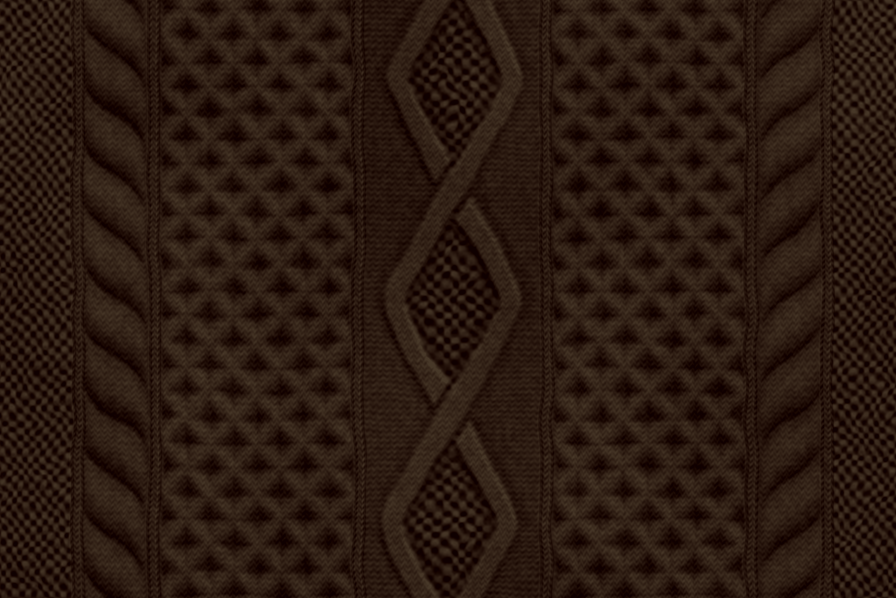
This texture is drawn by a WebGL 2 fragment shader. Its source:

```glsl
#version 300 es
precision highp float;
// Dark brown cable-knit panel: a chain of crossed diamonds, flanked by mirrored
// honeycomb, rope cable and moss stitch. Each stitch pattern is a height field;
// the tone comes from its depth and from its slope toward a light above.
uniform vec2 u_resolution;
out vec4 fragColor;

const float TAU = 6.2831853;

// Colours; the shadow end lies below black in green and blue to keep it warm
const vec3 SHADOW_BROWN = vec3(0.060, -0.012, -0.025);
const vec3 WOOL_BROWN   = vec3(0.280, 0.220, 0.158);

// Layout, in canvas heights; panels are measured outward from the centre line
const float CENTRE_X = 0.757;
const float HONEYCOMB_START = 0.170;
const float HONEYCOMB_END = 0.486;
const float CABLE_MID = 0.566;
const float CABLE_HALF = 0.054;
const float MOSS_START = 0.632;
const float RIBS[3] = float[3](0.157, 0.499, 0.626);

// Repeats
const vec2 DIAMOND_HALF = vec2(0.107, 0.1865);
const float DIAMOND_Y = 0.496;
const float DIAMOND_LEAN = 0.014;
const float ROPE_HALF = 0.225;
const vec2 HONEYCOMB_CELL = vec2(0.0785, 0.0850);
const float HONEYCOMB_Y = 0.005;
const float CABLE_PERIOD = 0.1016;
const vec2 STITCH = vec2(0.0110, 0.0098);
const vec2 SEED_SIZE = vec2(0.0270, 0.0265);
const vec2 MOSS_SIZE = vec2(0.0205, 0.0240);

// Lighting and wear
const vec2 LIGHT_STEP = vec2(0.002, 0.009);
const float BASE_TONE = 0.50;
const float DEPTH_TONE = 0.62;
const float SLOPE_TONE = 0.75;
const float WOBBLE = 0.008;
const float GRAIN = 0.34;
const float FADE = 0.16;

float hash(vec2 p) {
  return fract(sin(dot(p, vec2(127.1, 311.7))) * 43758.5453);
}

float noise(vec2 p) {
  vec2 i = floor(p), f = fract(p);
  f = f * f * (3.0 - 2.0 * f);
  return mix(mix(hash(i), hash(i + vec2(1, 0)), f.x),
             mix(hash(i + vec2(0, 1)), hash(i + vec2(1, 1)), f.x), f.y);
}

// Rows of small V-shaped loops, from -1 to 1
float loops(vec2 p) {
  float vee = abs(fract(p.x / STITCH.x) - 0.5);
  return sin(TAU * (p.y / STITCH.y + vee));
}

// Checkered bumps, unevenly spaced
float moss(vec2 p, vec2 size) {
  p += 0.35 * size * (vec2(noise(p * 50.0), noise(p * 50.0 + 9.0)) - 0.5);
  vec2 wave = sin(TAU * p / size);
  return smoothstep(0.05, 0.85, 0.5 + 0.5 * wave.x * wave.y);
}

float oddDistance(float t) { return abs(mod(t, 2.0) - 1.0); }

float rope(float d, float w) { return 1.0 - smoothstep(0.5 * w, w, d); }

// Diamonds of two ropes; the rising rope passes over at each crossing
float diamondPanel(vec2 p) {
  p.x -= DIAMOND_LEAN * (p.y - 0.5);
  vec2 d = vec2(p.x, p.y - DIAMOND_Y) / DIAMOND_HALF;
  d.y = mod(d.y + 1.0, 2.0) - 1.0;
  float w = ROPE_HALF + 0.07 * abs(d.y);
  float edge = abs(d.x) + sqrt(d.y * d.y + 0.012) - 1.0;
  float rising = oddDistance(d.x - d.y);
  float falling = oddDistance(d.x + d.y);
  float under = rope(falling, w) * smoothstep(w, 1.4 * w, rising);
  float crossing = 1.0 - smoothstep(0.35, 0.60, abs(d.x));
  float band = mix(rope(abs(edge), w), max(rope(rising, w), under), crossing);
  float purl = 0.44 + 0.12 * sin(TAU * (p.y / STITCH.y + 0.12 * sin(TAU * p.x / STITCH.x)));
  purl -= 0.16 * (1.0 - smoothstep(w, w + 0.22, edge));
  float seed = 0.08 + 0.46 * moss(p, SEED_SIZE);
  seed *= 0.55 + 0.45 * smoothstep(w, w + 0.25, -edge);
  float ground = mix(seed, purl, smoothstep(-0.08, 0.04, edge));
  return mix(ground, 0.76 + 0.08 * loops(p), band);
}

// Diagonal lattice of ridges around deep pockets
float honeycomb(vec2 p) {
  vec2 c = vec2(p.x - HONEYCOMB_START, p.y - HONEYCOMB_Y) / HONEYCOMB_CELL;
  c.x -= 0.5;
  vec2 ridge = abs(sin(0.5 * TAU * vec2(c.x + c.y, c.x - c.y)));
  return 0.04 + 0.66 * pow(max(ridge.x, ridge.y), 1.8) + 0.09 * loops(p);
}

// Slanted S-shaped strands
float cable(vec2 p) {
  float c = clamp((p.x - CABLE_MID) / CABLE_HALF, -1.0, 1.0);
  float phase = p.y / CABLE_PERIOD - 0.30 * c - 0.23 * c * c * c;
  float strand = pow(abs(sin(0.5 * TAU * phase)), 0.85);
  return mix(0.40, 0.02 + 0.72 * strand, 1.0 - pow(c, 6.0)) + 0.08 * loops(p);
}

float knitHeight(vec2 p) {
  vec2 side = vec2(abs(p.x), p.y);
  float soft = 0.005;
  float h = diamondPanel(p);
  h = mix(h, honeycomb(side), smoothstep(-soft, soft, side.x - HONEYCOMB_START));
  h = mix(h, cable(side), smoothstep(-soft, soft, side.x - HONEYCOMB_END));
  float border = 0.22 + 0.42 * moss(p, MOSS_SIZE);
  h = mix(h, border, smoothstep(-soft, soft, side.x - MOSS_START));
  // Twisted rib columns between two grooves
  for (int i = 0; i < 3; i++) {
    float d = abs(side.x - RIBS[i]);
    h = mix(h, 0.48 + 0.13 * loops(side), 1.0 - smoothstep(0.006, 0.012, d));
    h -= 0.20 * (1.0 - smoothstep(0.001, 0.004, abs(d - 0.008)));
  }
  return h;
}

vec3 knitColor(vec2 p) {
  vec2 sway = vec2(noise(p * 17.0), noise(p * 17.0 + 40.0)) - 0.5;
  vec2 q = p + WOBBLE * sway - vec2(CENTRE_X, 0.0);
  float h = knitHeight(q);
  float slope = h - knitHeight(q + LIGHT_STEP);
  float tone = BASE_TONE + DEPTH_TONE * (h - 0.5) + SLOPE_TONE * slope;
  float fibre = 0.5 * (noise(p * 120.0) + noise(p * 250.0 + 7.0)) - 0.5;
  tone += GRAIN * fibre + FADE * (noise(p * 6.0) - 0.5);
  return max(mix(SHADOW_BROWN, WOOL_BROWN, clamp(tone, 0.0, 1.0)), 0.0);
}

void main() {
  // Average four samples for smooth edges
  vec3 sum = vec3(0.0);
  for (int i = 0; i < 4; i++) {
    vec2 offset = 0.5 * vec2(i % 2, i / 2) - 0.25;
    sum += knitColor((gl_FragCoord.xy + offset) / u_resolution.y);
  }
  fragColor = vec4(0.25 * sum, 1.0);
}
```
